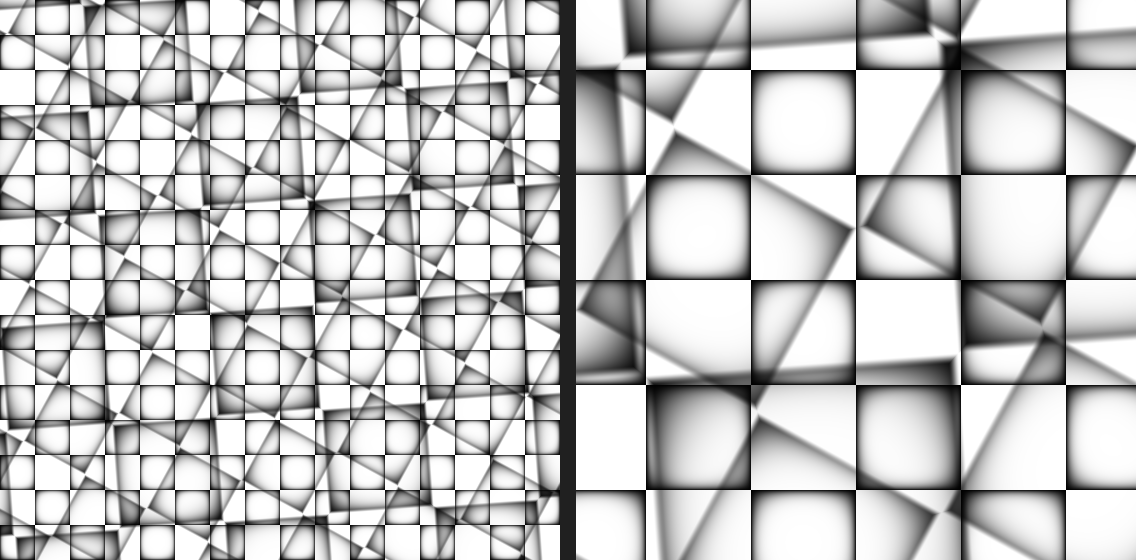
Left: the whole. Right: its middle third, enlarged.
Write a WebGL 1 fragment shader that draws this pattern.

```glsl
precision highp float;

// Three overlaid checkerboards whose alternate cells carry a dark inner shadow.
// The boards differ in cell size and rotation; the finest is square to the canvas.
// Each shadow fades with a product of sines, and the layers multiply on white.

uniform vec2 u_resolution;

const float PI = 3.14159265;
const float CELLS = 16.0; // fine cells across the canvas

vec2 rotate(vec2 p, float angle) {
    float c = cos(angle), s = sin(angle);
    return vec2(c * p.x - s * p.y, s * p.x + c * p.y);
}

// Light left by one board; lengths are in its own cells.
float shadowedChecker(vec2 q, float softness, float strength, float pixel) {
    vec2 waves = sin(PI * q);
    float bump = waves.x * waves.y; // positive in shadowed cells

    // Signed distance to the nearest cell border
    vec2 border = 0.5 - abs(fract(q) - 0.5);
    float inside = sign(bump) * min(border.x, border.y);

    float halfPixel = 0.5 * pixel;
    float mask = smoothstep(-halfPixel, max(halfPixel, softness), inside);
    return 1.0 - strength * mask * exp(-8.0 * max(bump, 0.0));
}

void main() {
    vec2 p = CELLS * gl_FragCoord.xy / u_resolution.y;
    float pixel = CELLS / u_resolution.y;

    // Each rotated board is anchored at one of its corners
    vec2 medium = rotate(p - vec2(8.02, 8.5), 0.5) / 2.0;
    vec2 large = rotate(p - vec2(5.98, 7.09), 1.5) / 3.0;

    float light = shadowedChecker(p, 0.0, 1.0, pixel);
    light *= shadowedChecker(medium, 0.035, 0.85, pixel / 2.0);
    light *= shadowedChecker(large, 0.033, 1.0, pixel / 3.0);

    gl_FragColor = vec4(vec3(light), 1.0);
}
```
